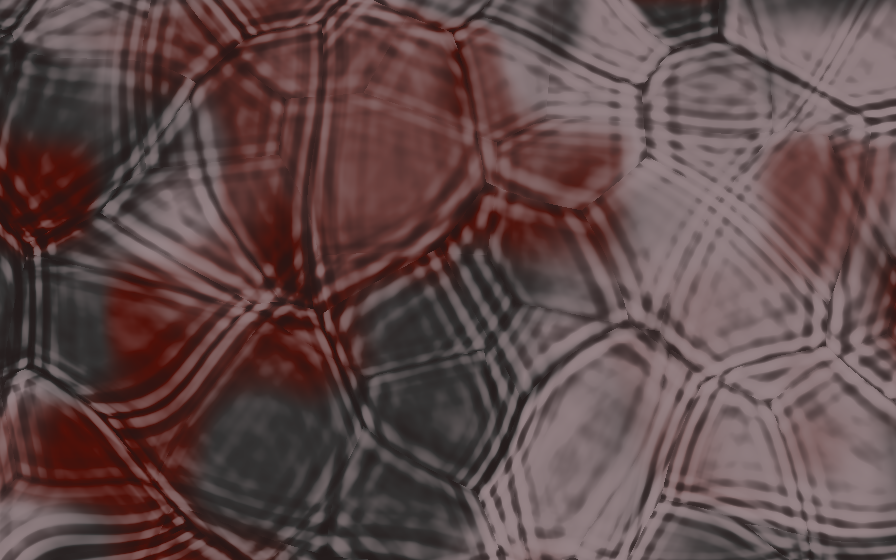
Write a Shadertoy shader that draws this background.

```glsl
const vec3 CHARCOAL = vec3(0.20, 0.195, 0.195);
const vec3 MAUVE = vec3(0.55, 0.48, 0.49);
const vec3 BLOOD = vec3(0.31, 0.06, 0.03);
const vec3 SHADOW = vec3(0.12, 0.08, 0.08);
const vec3 GLINT = vec3(0.60, 0.53, 0.54);

vec2 hash2(vec2 p) {
    vec3 q = fract(vec3(p.xyx) * vec3(0.1031, 0.1030, 0.0973));
    q += dot(q, q.yzx + 33.33);
    return fract((q.xx + q.yz) * q.zy);
}

float noise(vec2 p) {
    vec2 cell = floor(p), f = fract(p);
    f = f * f * f * (f * (f * 6.0 - 15.0) + 10.0);
    float low = mix(hash2(cell).x, hash2(cell + vec2(1, 0)).x, f.x);
    float high = mix(hash2(cell + vec2(0, 1)).x, hash2(cell + vec2(1, 1)).x, f.x);
    return mix(low, high, f.y);
}

// Parallel light and dark bands that fade away from one edge
float bands(float d, vec2 seed, float sharpness) {
    float wave = -cos(d * mix(38.0, 75.0, seed.x) + 1.6 * (seed.y - 0.5));
    wave = tanh(wave * mix(1.2, 2.6, sharpness));
    float streak = noise(vec2(d * 17.0, seed.y * 91.0)) - 0.5;
    float reach = mix(5.0, 10.0, seed.y);
    return wave * exp(-d * d * reach * reach) * mix(0.6, 1.1, seed.x)
         + streak * 1.3 * exp(-d * 4.0);
}

// Sums the bands of every edge around the nearest cell
float facets(vec2 p, float sharpness, out vec2 cellId, out float border) {
    vec2 base = floor(p), toSite = vec2(0);
    float nearest = 1e3;
    for (int y = -1; y <= 1; y++)
    for (int x = -1; x <= 1; x++) {
        vec2 id = base + vec2(x, y);
        vec2 r = id + hash2(id + 57.0) - p;
        if (dot(r, r) < nearest) {
            nearest = dot(r, r);
            toSite = r;
            cellId = id;
        }
    }
    border = 1e3;
    float total = 0.0;
    for (int y = -2; y <= 2; y++)
    for (int x = -2; x <= 2; x++) {
        vec2 id = cellId + vec2(x, y);
        if (x == 0 && y == 0) continue;
        vec2 r = id + hash2(id + 57.0) - p;
        float d = dot(0.5 * (toSite + r), normalize(r - toSite));
        border = min(border, d);
        total += bands(max(d, 0.0), hash2(id + cellId + 211.0), sharpness);
    }
    return total;
}

void mainImage(out vec4 fragColor, in vec2 fragCoord) {
    vec2 uv = fragCoord / iResolution.y;
    vec2 p = uv * 3.4 + vec2(23.0, 41.0);
    float sharpness = smoothstep(0.9, -0.2, uv.x * 0.4 + uv.y * 0.6);

    // Uneven facets, crossed by a displaced and slanted echo
    vec2 drift = vec2(noise(p * 0.7 + 19.0), noise(p * 0.7 + 47.0)) - 0.5;
    vec2 slanted = mat2(0.91, 0.42, -0.42, 0.91) * p;
    vec2 cellId, echoId;
    float border, echoBorder;
    float lines = facets(p + drift * 0.7, sharpness, cellId, border);
    float echo = facets(slanted * 0.9 - drift * 0.6, sharpness, echoId, echoBorder);
    lines += echo * mix(0.35, 0.9, noise(p * 0.9 + 83.0));

    // Soft colour fields, shifted inside each facet like refraction
    vec2 shift = (hash2(cellId + 5.0) - 0.5) * smoothstep(0.0, 0.10, border);
    shift += 0.6 * (hash2(echoId + 9.0) - 0.5) * smoothstep(0.0, 0.14, echoBorder);
    vec2 q = p + shift * 0.9;
    float light = noise(q * 1.15 + 31.0) + 0.25 * (noise(q * 2.3 + 71.0) - 0.5);
    light += 0.14 * (uv.x * 0.6 + uv.y - 0.9);
    light = smoothstep(0.28, 0.84, light);
    float red = noise(p * 1.25 + shift * 0.3 + 137.0);
    red += 0.25 * (noise(p * 2.4 + 151.0) - 0.5);
    red = smoothstep(0.43, 0.76, red) * (1.0 - 0.45 * light);

    vec3 colour = mix(CHARCOAL, MAUVE, light);
    colour = mix(colour, BLOOD, red);

    // Bright glints and dark grooves
    colour = mix(colour, GLINT, 0.72 * tanh(max(lines, 0.0)));
    colour = mix(colour, SHADOW, 0.80 * tanh(max(-lines, 0.0)));
    fragColor = vec4(colour, 1.0);
}
```
